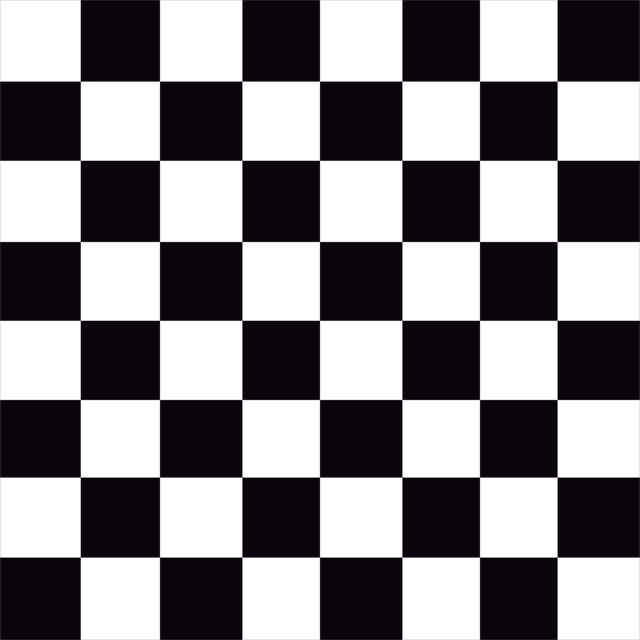
Write a Shadertoy shader that draws this pattern.

```glsl
const int CELLS = 8;
const float EDGE_SOFTNESS = 0.0156; // in cells
const vec3 INK = vec3(0.04, 0.02, 0.05);
const vec3 PAPER = vec3(1.0);

// Uneven spacing: shift of each grid line, in cells
const float COLUMN_SHIFT[CELLS] = float[](0.0, 0.01, 0.0, 0.03, 0.0, 0.03, 0.0, -0.03);
const float ROW_SHIFT[CELLS] = float[](0.0, 0.03, 0.03, 0.0, -0.01, -0.025, -0.01, -0.02);

// Smoothed square wave: +1 in even bands, -1 in odd bands
float bandSign(float position, float shifts[CELLS], float softness) {
    int line = int(floor(position + 0.5));
    float offset = position - float(line) - shifts[line % CELLS];
    float ramp = clamp(2.0 * offset / softness, -1.0, 1.0);
    return line % 2 == 0 ? ramp : -ramp;
}

// Ink coverage of the checkerboard, 0 to 1
float checker(vec2 cell, vec2 softness) {
    float column = bandSign(cell.x, COLUMN_SHIFT, softness.x);
    float row = bandSign(cell.y, ROW_SHIFT, softness.y);
    return 0.5 + 0.5 * column * row;
}

void mainImage(out vec4 fragColor, in vec2 fragCoord) {
    vec2 cell = fragCoord / iResolution.xy * float(CELLS);
    vec2 softness = max(vec2(EDGE_SOFTNESS), float(CELLS) / iResolution.xy);
    fragColor = vec4(mix(PAPER, INK, checker(cell, softness)), 1.0);
}
```
